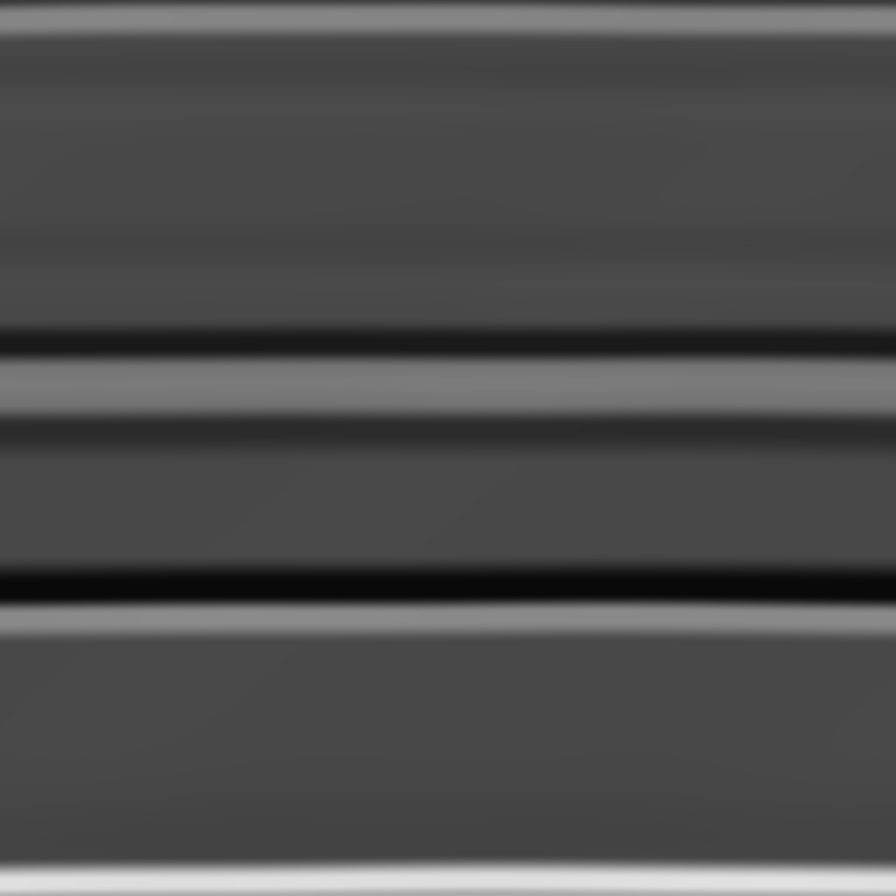
Give the GLSL for this texture, as a WebGL 1 fragment shader.

```glsl
precision highp float;
// Soft horizontal grey bands, like light along a grooved metal panel.
// Feathered strips are layered from top to bottom over a dim base,
// with layered sines bending the edges and varying the tone slightly.

uniform vec2 u_resolution;

// Two layered sines, roughly in -1..1.
float waves(float x, float phase) {
    return 0.65 * sin(6.2832 * x + phase) + 0.35 * sin(14.0 * x + 1.7 * phase);
}

// Coverage of a strip between two depths, with a feather for each edge.
float strip(float depth, float start, float end, float softStart, float softEnd) {
    float enter = smoothstep(start - softStart, start + softStart, depth);
    float leave = smoothstep(end - softEnd, end + softEnd, depth);
    return enter * (1.0 - leave);
}

// Gaussian tone change centred on one depth.
float glow(float depth, float center, float width) {
    float d = (depth - center) / width;
    return exp(-d * d);
}

// Wide, faint shading of the flat panels.
float panelTone(float depth) {
    float tone = 0.283;
    tone -= 0.022 * glow(depth, 0.078, 0.022);
    tone += 0.012 * glow(depth, 0.122, 0.020);
    tone -= 0.020 * glow(depth, 0.274, 0.024);
    tone += 0.010 * glow(depth, 0.315, 0.018);
    tone -= 0.020 * glow(depth, 0.935, 0.055);
    return tone;
}

float grooves(float depth, float tone) {
    // Upper edge and its highlight.
    tone = mix(tone, 0.22, 1.0 - smoothstep(0.0, 0.014, depth));
    tone = mix(tone, 0.52, strip(depth, 0.007, 0.037, 0.009, 0.011));

    // Raised middle rail between two shadows.
    tone = mix(tone, 0.10, strip(depth, 0.367, 0.420, 0.013, 0.005));
    tone = mix(tone, 0.17, strip(depth, 0.445, 0.501, 0.005, 0.018));
    float rail = 0.45 + 0.03 * glow(depth, 0.428, 0.015);
    tone = mix(tone, rail, strip(depth, 0.400, 0.462, 0.011, 0.013));

    // Deep groove with a lit lower lip.
    tone = mix(tone, 0.035, strip(depth, 0.634, 0.685, 0.016, 0.005));
    tone = mix(tone, 0.54, strip(depth, 0.674, 0.706, 0.010, 0.012));

    // Bright lower edge, dimming at the border.
    float lip = 0.87 - 0.20 * smoothstep(0.988, 1.0, depth);
    return mix(tone, lip, strip(depth, 0.968, 1.030, 0.013, 0.010));
}

void main() {
    vec2 uv = gl_FragCoord.xy / u_resolution;
    float depth = 1.0 - uv.y;

    // Edges sag a little at the sides.
    float side = 2.0 * uv.x - 1.0;
    float bend = 0.0010 * waves(uv.x, 4.0 * depth) - 0.0022 * side * side;
    float bent = depth + bend + 0.0007;

    float tone = grooves(bent, panelTone(bent));
    tone *= 1.0 + 0.010 * waves(uv.x, 9.0 * depth);
    gl_FragColor = vec4(vec3(clamp(tone, 0.0, 1.0)), 1.0);
}
```
